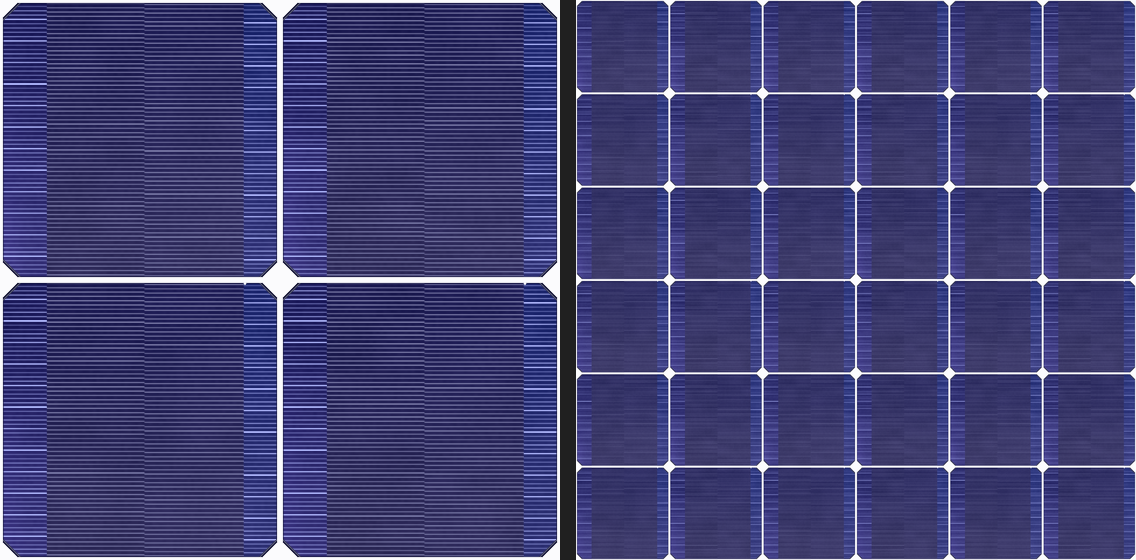
Left, the tile; right, the same tile 3 across and 3 down.
A Shadertoy shader for this pattern:

```glsl
float hash(vec2 p) {
    return fract(sin(dot(p, vec2(127.1, 311.7))) * 43758.5453);
}

// Value noise that wraps after a whole number of lattice steps
float wrapNoise(vec2 p, vec2 period) {
    vec2 i = floor(p), f = fract(p);
    f = f * f * (3.0 - 2.0 * f);
    float low = mix(hash(mod(i, period)), hash(mod(i + vec2(1, 0), period)), f.x);
    float high = mix(hash(mod(i + vec2(0, 1), period)), hash(mod(i + 1.0, period)), f.x);
    return mix(low, high, f.y);
}

// Antialiased coverage of the region where d is negative
float fill(float d, float px) {
    return 1.0 - smoothstep(-0.5 * px, 0.5 * px, d);
}

// Thin horizontal contact fingers with a periodic bright beat
float fingers(float y, float phase, float beatDepth, float px, vec2 seed) {
    float s = y * 65.0 + phase;
    float id = floor(s);
    float blur = max(65.0 * px, 0.22);
    float line = 1.0 - smoothstep(0.18 - 0.5 * blur, 0.18 + 0.5 * blur, abs(fract(s) - 0.5));
    float beat = mod(id, 5.0) < 0.5 ? 1.0 : (mod(id, 5.0) < 2.5 ? 0.55 : 0.38);
    float strength = mix(1.0, beat, beatDepth);
    return line * strength * (0.78 + 0.35 * hash(seed + vec2(id, phase * 10.0)));
}

void mainImage(out vec4 fragColor, in vec2 fragCoord) {
    vec2 uv = fragCoord / iResolution.xy;
    vec2 cell = floor(uv * 2.0);
    vec2 p = fract(uv * 2.0) - 0.5;
    float px = 2.0 / min(iResolution.x, iResolution.y);
    float h = p.y + 0.5;

    // Three vertical zones and a faint central seam
    float left = fill(p.x + 0.333, px);
    float right = fill(0.370 - p.x, px);
    float side = left + right;
    float half2 = fill(0.016 - p.x, px);

    // Silicon tint: blue at the top, greyer and more violet below
    float fade = smoothstep(1.0, 0.0, 1.0 - h);
    vec3 centre = mix(vec3(0.165, 0.150, 0.335), vec3(0.095, 0.090, 0.305), fade);
    centre += vec3(0.008, 0.008, 0.014) * half2;
    vec3 leftTint = mix(vec3(0.185, 0.165, 0.445), vec3(0.090, 0.085, 0.335), fade);
    vec3 rightTint = mix(vec3(0.165, 0.175, 0.440), vec3(0.090, 0.130, 0.410), fade);
    leftTint += vec3(0.03, 0.02, 0.05) * smoothstep(-0.38, -0.49, p.x) * (1.0 - fade);
    vec3 col = mix(mix(centre, leftTint, left), rightTint, right);

    // Soft mottling and fine grain
    float mottle = wrapNoise(uv * vec2(14, 22), vec2(14, 22)) - 0.5;
    float grain = wrapNoise(uv * 160.0, vec2(160)) - 0.5;
    col += vec3(0.020, 0.015, 0.028) * mottle + 0.022 * grain;

    // Fingers are offset from zone to zone and brighter at the sides
    float midLines = mix(fingers(h, 0.3, 0.25, px, cell), fingers(h, 0.55, 0.25, px, cell), half2);
    float leftLines = fingers(h, 0.0, 1.0, px, cell + 7.0);
    float rightLines = fingers(h, 0.8, 1.0, px, cell + 13.0);
    float lines = mix(mix(midLines, leftLines, left), rightLines, right);
    vec3 lineColor = mix(vec3(0.43, 0.43, 0.61), vec3(0.66, 0.69, 0.96), side);
    col = mix(col, lineColor, clamp(lines * (1.0 + 0.2 * mottle), 0.0, 1.0));

    // Cell outline: a square with chamfered corners
    vec2 toEdge = 0.5 - abs(p);
    float edge = 0.0100 - min(toEdge.x, toEdge.y);
    float chamfer = (0.073 - toEdge.x - toEdge.y) * 0.7071;
    float outline = max(edge, chamfer);

    // Dark rim with a pale trace along each cut corner
    col = mix(col, vec3(0.10, 0.10, 0.25), 0.55 * fill(-outline - 0.004, px));
    col = mix(col, vec3(0.11, 0.11, 0.21), 0.8 * fill(-chamfer - 0.010, px));
    col = mix(col, vec3(0.50, 0.52, 0.62), 0.7 * fill(abs(chamfer + 0.007) - 0.0015, px));

    // White backing, with a small chip in the top of the lower cells
    float chip = length(p - vec2(0.375, 0.488)) - 0.005;
    float backing = max(1.0 - fill(outline, px), fill(chip, px) * (1.0 - cell.y));
    col = mix(col, vec3(0.985, 0.985, 0.992), backing);

    fragColor = vec4(col, 1.0);
}
```
